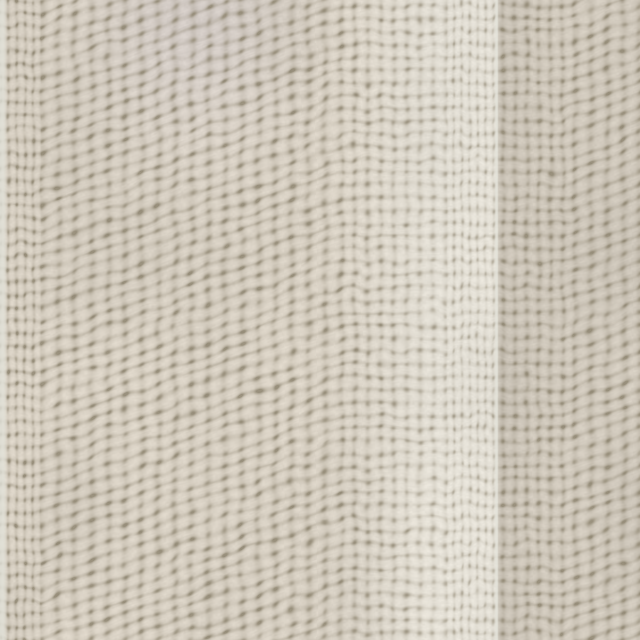
Write a three.js fragment shader that draws this texture.

```glsl
// Draped cream cloth in a coarse weave, lit softly with one sharp vertical fold.
// Columns narrow where the cloth turns away; rows slant across the wide panels.
// Each crossing gets a dark gap, a thin slanted groove and a rounded yarn tuft.
#define ROWS 50.0
#define SLANT 0.42
#define FOLD_X 0.777
#define WOBBLE 0.30
#define GAP_DEPTH 0.78
#define GROOVE_DEPTH 0.20
#define FIBRE 0.035
#define CLOTH vec3(0.838, 0.808, 0.758)
#define LIGHT vec3(0.895, 0.880, 0.842)
#define GAP vec3(0.570, 0.535, 0.455)

varying vec2 vUv;

float hash(vec2 p) {
  vec3 q = fract(vec3(p.xyx) * 0.1031);
  q += dot(q, q.yzx + 33.33);
  return fract((q.x + q.y) * q.z);
}

float noise(vec2 p) {
  vec2 i = floor(p), f = fract(p);
  f = f * f * (3.0 - 2.0 * f);
  return mix(mix(hash(i), hash(i + vec2(1.0, 0.0)), f.x),
             mix(hash(i + vec2(0.0, 1.0)), hash(i + vec2(1.0, 1.0)), f.x), f.y);
}

float bell(float x, float width) {
  return exp(-x * x / (width * width));
}

// Adds a number of columns evenly between two positions
float panel(float x, float from, float to, float columns) {
  return columns * clamp((x - from) / (to - from), 0.0, 1.0);
}

// Column coordinate, one unit per column of yarn
float columnAt(float x) {
  return panel(x, 0.0, 0.065, 5.0) + panel(x, 0.065, 0.534, 18.0)
       + panel(x, 0.534, 0.697, 8.0) + panel(x, 0.697, FOLD_X, 6.5)
       + panel(x, FOLD_X, 0.898, 6.5) + panel(x, 0.898, 1.0, 4.0);
}

// Row shift that builds up along the slanted panels
float slantAt(float x) {
  return SLANT * (panel(x, 0.065, 0.534, 18.0) + panel(x, 0.88, 1.0, 4.6));
}

void main() {
  vec2 uv = vUv;
  float afterFold = smoothstep(FOLD_X - 0.001, FOLD_X + 0.002, uv.x);
  float lit = smoothstep(0.47, 0.73, uv.x) * (1.0 - afterFold);

  // Weave coordinates with hand-spun irregularity
  vec2 weave = vec2(columnAt(uv.x), uv.y * ROWS - slantAt(uv.x));
  vec2 drift = vec2(noise(weave * vec2(0.7, 0.8)), noise(weave * vec2(0.8, 0.6) + 47.0)) - 0.5;
  weave += drift * WOBBLE * vec2(0.9, 1.5);

  // Gaps sit on column seams, each column shifted a little along its length
  float column = floor(weave.x + 0.5);
  float across = weave.x - column;
  float shifted = weave.y + 0.35 * (hash(vec2(column, 7.0)) - 0.5);
  float row = floor(shifted + 0.5);
  float along = shifted - row;
  float strength = hash(vec2(column, row + 90.0));
  float gap = bell(across, 0.17 + 0.08 * strength) * bell(along - 0.15 * across, 0.20);
  gap *= 0.45 + 0.55 * strength;

  // Slanted grooves between rows and faint seams between columns
  float rowPhase = fract(weave.y + 0.5) - 0.5;
  float grooveStrength = 0.35 + 1.1 * noise(weave * vec2(0.6, 1.0) + 19.0);
  float groove = bell(rowPhase, 0.16) * grooveStrength;
  float seam = bell(across, 0.20) * (0.5 + noise(weave + 63.0));
  float tuft = bell(abs(across) - 0.5, 0.30) * bell(abs(along) - 0.5, 0.32);

  // Broad light, shaded panel and cool upper sheen
  vec3 color = mix(CLOTH, LIGHT, lit);
  color *= 1.0 - 0.035 * afterFold;
  color *= 1.0 - 0.035 * afterFold * exp(-(uv.x - FOLD_X) * 35.0);
  float sheen = exp(-dot((uv - vec2(0.30, 0.96)) * vec2(7.0, 6.0),
                         (uv - vec2(0.30, 0.96)) * vec2(7.0, 6.0)));
  color += vec3(-0.004, -0.004, 0.025) * sheen;
  color *= 0.98 + 0.04 * noise(uv * vec2(9.0, 5.0));

  // Yarn relief, softer where the cloth faces the light
  float contrast = 1.0 - 0.38 * lit;
  float dark = GAP_DEPTH * gap + GROOVE_DEPTH * groove + 0.13 * seam;
  color = mix(color, GAP, clamp(dark * contrast, 0.0, 0.9));
  color += 0.025 * tuft * contrast;

  // Fine fibres running along the rows
  float fibre = noise(weave * vec2(3.0, 8.0)) + noise(uv * 260.0) - 1.0;
  color += FIBRE * fibre * 0.6;

  // Bright selvedges at the left border and along the fold
  float edge = 0.8 * (1.0 - smoothstep(0.004, 0.013, uv.x));
  edge += 0.7 * bell(uv.x - FOLD_X + 0.001, 0.0028);
  color = mix(color, vec3(0.885, 0.885, 0.850), edge);

  gl_FragColor = vec4(clamp(color, 0.0, 1.0), 1.0);
}
```
